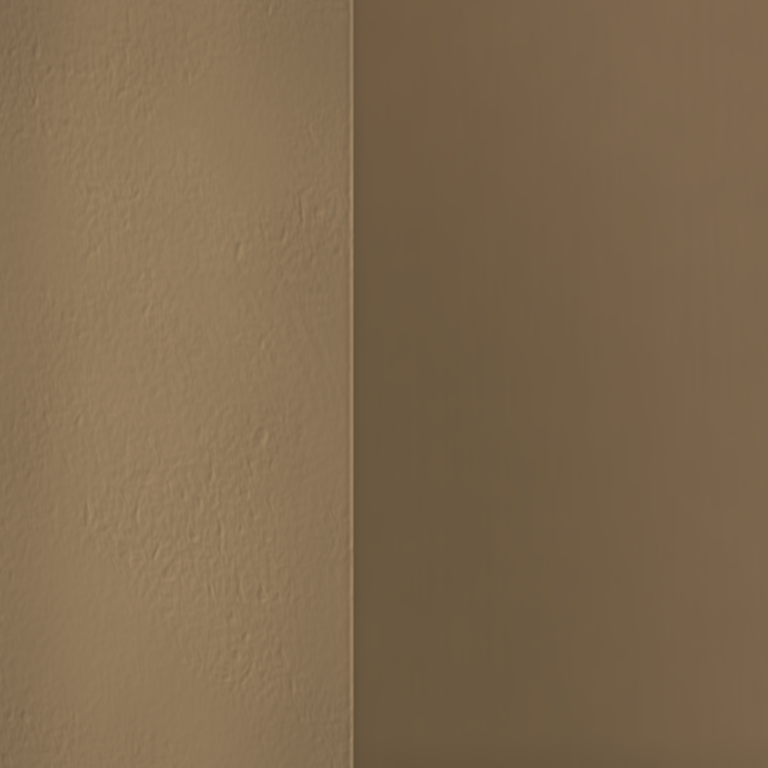
Reproduce this texture procedurally as a WebGL 2 fragment shader.

```glsl
#version 300 es
precision highp float;
// Two plaster walls meeting at a vertical corner: a rough, lit wall on the
// left and a smooth, shaded wall on the right. Gradient noise forms a height
// field whose slope towards the light shades the grain and trowel arcs.
uniform vec2 u_resolution;
out vec4 fragColor;

vec2 hashGradient(vec2 cell) {
    vec3 q = fract(cell.xyx * vec3(0.1031, 0.1030, 0.0973));
    q += dot(q, q.yzx + 33.33);
    float angle = 6.2832 * fract((q.x + q.y) * q.z);
    return vec2(cos(angle), sin(angle));
}

float gradientNoise(vec2 p) {
    vec2 i = floor(p), f = fract(p);
    vec2 u = f * f * f * (f * (f * 6.0 - 15.0) + 10.0);
    vec2 e = vec2(1.0, 0.0);
    float a = dot(hashGradient(i), f);
    float b = dot(hashGradient(i + e), f - e);
    float c = dot(hashGradient(i + e.yx), f - e.yx);
    float d = dot(hashGradient(i + e.xx), f - e.xx);
    return mix(mix(a, b, u.x), mix(c, d, u.x), u.y);
}

float fbm(vec2 p) {
    float sum = 0.0, amplitude = 1.0;
    for (int i = 0; i < 4; i++) {
        sum += amplitude * gradientNoise(p);
        p = mat2(0.8, 0.6, -0.6, 0.8) * p * 2.03 + 17.3;
        amplitude *= 0.5;
    }
    return sum;
}

// Plaster surface: fine upright grain, pits and curved trowel strokes.
float plasterHeight(vec2 p) {
    vec2 bent = p + 0.006 * vec2(gradientNoise(p * 25.0), gradientNoise(p * 25.0 + 40.0));
    float patchy = smoothstep(-0.35, 0.45, fbm(p * 5.0 + 3.0));
    float grain = gradientNoise(bent * vec2(120.0, 75.0))
                + 0.6 * gradientNoise(bent * vec2(230.0, 130.0) + 9.0);
    float pits = smoothstep(0.22, 0.55, gradientNoise(bent * vec2(75.0, 38.0) + 61.0));
    vec2 fromPivot = bent - vec2(-0.12, 0.33);
    float radius = length(fromPivot);
    float turn = atan(fromPivot.y, fromPivot.x);
    float strokes = gradientNoise(vec2(radius * 85.0, turn * 7.0));
    float strokeArea = smoothstep(0.25, 0.6, p.y) * smoothstep(0.0, 0.15, p.x);
    return grain * mix(0.25, 0.8, patchy) - 1.1 * pits * patchy
         + strokes * mix(0.15, 0.65, strokeArea);
}

vec3 roughWall(vec2 p) {
    // Broad light: brightest mid-wall, dimmer at the far left, top and corner.
    float light = 1.0 - 0.08 * smoothstep(0.14, 0.0, p.x)
                - 0.07 * smoothstep(0.24, 0.45, p.x)
                - 0.05 * smoothstep(0.75, 1.0, p.y)
                - 0.04 * smoothstep(0.25, 0.0, p.y);
    vec3 colour = vec3(0.575, 0.482, 0.362) * light;
    vec2 toLight = vec2(-0.0017, 0.0014);
    float relief = plasterHeight(p - toLight) - plasterHeight(p + toLight);
    float mottling = 0.018 * fbm(p * vec2(9.0, 6.0));
    return colour * (1.0 + clamp(0.085 * relief, -0.19, 0.13) + mottling);
}

vec3 smoothWall(vec2 p) {
    vec3 shade = vec3(0.422, 0.349, 0.254);
    vec3 lit = vec3(0.485, 0.400, 0.300);
    // Bounce light grows to the right and spreads inward near the top.
    float bounce = smoothstep(0.53, 1.02, p.x + 0.16 * (p.y - 0.5));
    vec3 colour = mix(shade, lit, bounce);
    colour += vec3(0.026, 0.017, 0.013) * smoothstep(0.45, 1.0, p.y) * (1.0 - 0.6 * bounce);
    colour *= 1.0 - 0.035 * smoothstep(0.05, 0.0, p.y);
    float streaks = gradientNoise(p * vec2(90.0, 8.0));
    return colour * (1.0 + 0.010 * streaks + 0.012 * fbm(p * 14.0));
}

void main() {
    vec2 p = gl_FragCoord.xy / u_resolution;
    float pixel = 1.0 / u_resolution.x;
    float corner = 0.4605;
    float side = p.x - corner;
    float onRight = smoothstep(-pixel, pixel, side);

    vec3 left = roughWall(p);
    // Thin bright lip along the corner, with a faint groove before it.
    left *= 1.0 - 0.06 * exp(-pow((side + 0.008) / 0.003, 2.0));
    left += vec3(0.085, 0.068, 0.050) * exp(-pow((side + 0.0028) / 0.0021, 2.0));

    vec3 right = smoothWall(p);
    right *= 1.0 - 0.09 * exp(-max(side, 0.0) / 0.007);

    fragColor = vec4(mix(left, right, onRight), 1.0);
}
```
